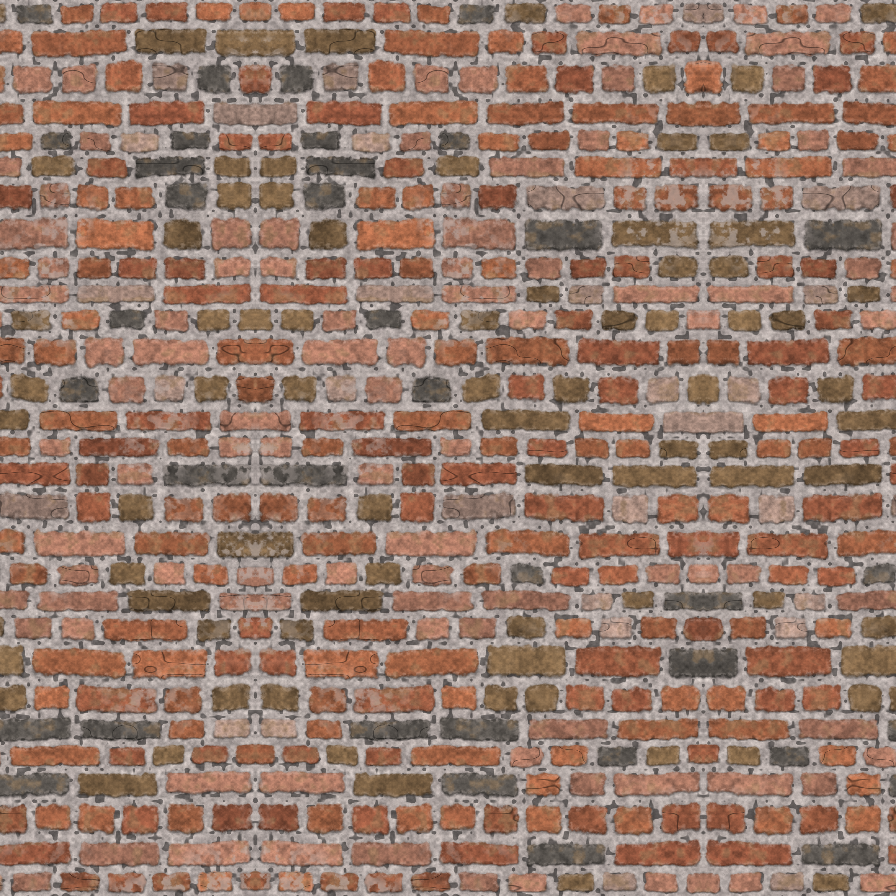
A WebGL 1 fragment shader for this texture:

```glsl
precision highp float;
uniform vec2 u_resolution;

#define ROWS 29.0
#define COLUMNS 10.0
#define MIRROR_AXIS 0.285
#define JOINT 0.0086
#define ROUNDING 0.0045
#define EDGE_WEAR 0.0062
#define HEADER_SPLIT 0.93
#define STRETCHER_SPLIT 0.17
#define GRAIN 0.30
#define LIME 0.62

float hash(vec2 p) {
  return fract(sin(dot(p, vec2(127.1, 311.7))) * 43758.5453);
}

float noise(vec2 p) {
  vec2 i = floor(p);
  vec2 f = fract(p);
  f = f * f * (3.0 - 2.0 * f);
  return mix(mix(hash(i), hash(i + vec2(1.0, 0.0)), f.x),
             mix(hash(i + vec2(0.0, 1.0)), hash(i + vec2(1.0, 1.0)), f.x), f.y);
}

float fbm(vec2 p) {
  float sum = 0.0;
  float weight = 0.533;
  for (int i = 0; i < 4; i++) {
    sum += weight * noise(p);
    p = p * 2.03 + 17.3;
    weight *= 0.5;
  }
  return sum;
}

float roundedBox(vec2 p, vec2 halfSize, float radius) {
  vec2 q = abs(p) - halfSize + radius;
  return length(max(q, 0.0)) + min(max(q.x, q.y), 0.0) - radius;
}

// Returns signed distance, random tone, and the local height within the brick
vec3 brickAt(vec2 p) {
  float v = p.y * ROWS + 0.16 * sin(p.y * 37.7) + 0.16 * (noise(p * 14.0) - 0.5);
  float row = clamp(floor(v), 0.0, ROWS - 1.0);
  float rowSeed = hash(vec2(row, 4.7));
  float isHeader = 1.0 - mod(row, 2.0);

  // Uneven lengths; the warp vanishes at both mirror axes
  float warp = 0.018 * (rowSeed - 0.5) * sin(p.x * 12.566)
             + 0.012 * (hash(vec2(row, 9.1)) - 0.5) * sin(p.x * 31.416);
  float shift = step(0.5, rowSeed) * mix(0.5, 0.25, isHeader);
  float u = (p.x + warp) * COLUMNS + shift;
  float cell = floor(u);
  float along = fract(u);

  // Some full-length bricks become two short ones
  float splitChance = mix(STRETCHER_SPLIT, HEADER_SPLIT, isHeader);
  float parts = 1.0 + step(hash(vec2(cell, row + 50.0)), splitChance);
  float part = floor(along * parts);
  float tone = hash(vec2(cell * 2.0 + part, row + 7.0));

  vec2 size = vec2(1.0 / (COLUMNS * parts), 1.0 / ROWS);
  vec2 local = (vec2(fract(along * parts), v - row) - 0.5) * size;
  vec2 halfSize = 0.5 * (size - JOINT) - 0.0018 * vec2(tone, fract(tone * 13.0));
  return vec3(roundedBox(local, halfSize, ROUNDING), tone, local.y / size.y);
}

// Mostly fired red and orange, with pink, olive, charcoal and limed bricks
vec3 brickColor(float tone) {
  vec3 red = vec3(0.58, 0.34, 0.25);
  vec3 orange = vec3(0.65, 0.40, 0.28);
  vec3 pink = vec3(0.67, 0.47, 0.39);
  vec3 olive = vec3(0.48, 0.38, 0.27);
  vec3 charcoal = vec3(0.35, 0.33, 0.31);
  vec3 limed = vec3(0.65, 0.54, 0.49);
  vec3 color = mix(red, orange, smoothstep(0.0, 0.48, tone));
  color = mix(color, pink, step(0.52, tone));
  color = mix(color, olive, step(0.75, tone));
  color = mix(color, charcoal, step(0.88, tone));
  return mix(color, limed, step(0.94, tone));
}

void main() {
  vec2 uv = gl_FragCoord.xy / u_resolution;
  float pixel = 1.0 / min(u_resolution.x, u_resolution.y);

  // Left and right halves mirror each other
  vec2 p = vec2(abs(fract(uv.x - MIRROR_AXIS + 0.5) - 0.5), uv.y);
  vec3 brick = brickAt(p);
  float tone = brick.y;
  float fine = fbm(p * 270.0);
  float mottle = fbm(p * 75.0 + tone * 31.0);
  float distanceToBrick = brick.x + EDGE_WEAR * (fbm(p * 115.0) - 0.5);
  float inside = 1.0 - smoothstep(-pixel, pixel, distanceToBrick);

  // Sandy mortar with dark pits
  vec3 mortar = mix(vec3(0.60, 0.56, 0.55), vec3(0.80, 0.76, 0.74), fbm(p * 95.0 + 8.0));
  mortar *= 1.0 + GRAIN * (fine - 0.5) * 1.6;
  mortar *= 1.0 - 0.45 * smoothstep(0.70, 0.82, noise(p * 170.0 + 3.0));

  // Fired clay with stains, cracks and lime residue
  vec3 clay = brickColor(tone) * (0.88 + 0.24 * hash(vec2(tone, 2.3)));
  clay = mix(clay, vec3(0.46, 0.37, 0.27), 0.55 * smoothstep(0.52, 0.75, mottle));
  clay *= 1.0 + 0.55 * (mottle - 0.5) + GRAIN * (fine - 0.5) * 1.7;
  float crackLine = 1.0 - smoothstep(0.0, 0.035, abs(noise(p * vec2(38.0, 85.0) + tone * 50.0) - 0.5));
  clay *= 1.0 - 0.42 * crackLine * step(0.80, fract(tone * 23.0));
  float limePatch = smoothstep(0.48, 0.72, fbm(p * 9.0 + 21.0)) * smoothstep(0.43, 0.63, fbm(p * 120.0));
  float limeRim = smoothstep(-0.006, 0.0, distanceToBrick) * smoothstep(0.40, 0.7, fine);
  clay = mix(clay, vec3(0.75, 0.70, 0.68), LIME * clamp(limePatch + 0.6 * limeRim, 0.0, 1.0));

  // Contact shade along the lower brick edges
  float edge = 1.0 - smoothstep(0.0, 0.0028, abs(distanceToBrick));
  vec3 color = mix(mortar, clay, inside);
  color *= 1.0 - edge * mix(0.09, 0.34, smoothstep(0.1, -0.35, brick.z));
  gl_FragColor = vec4(clamp(color, 0.0, 1.0), 1.0);
}
```
